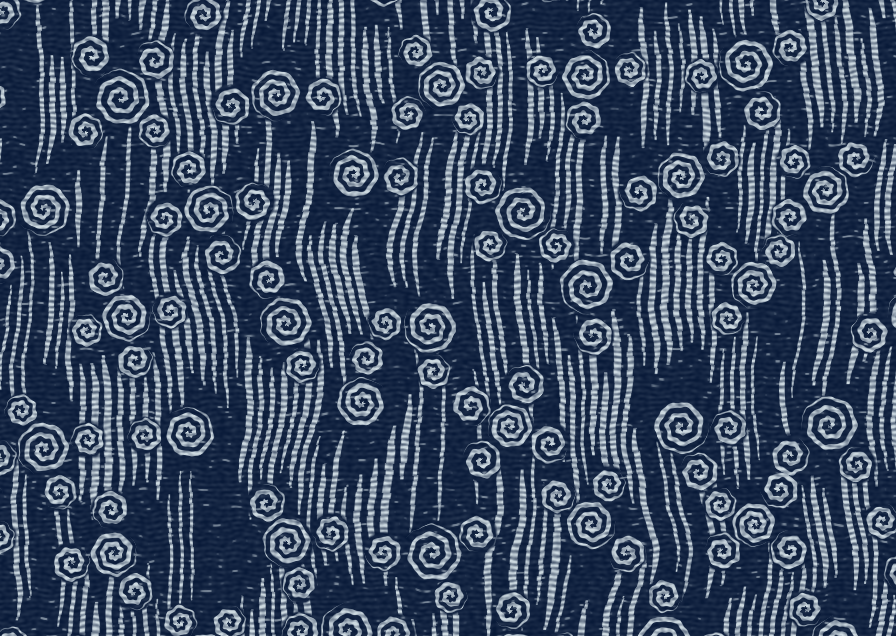
Give the GLSL for this pattern, as a WebGL 1 fragment shader.

```glsl
precision highp float;
// Indigo crinkled cloth with clusters of pale spirals between bundles of wavy stripes.
uniform vec2 u_resolution;

const float TAU = 6.2831853;
const vec3 NAVY = vec3(0.033, 0.10, 0.22);
const vec3 CHALK = vec3(0.80, 0.85, 0.88);
const vec2 CELL = vec2(0.125, 0.36);   // one bundle and one cluster
const float SLOTS = 7.0;               // stripe positions across a cell
const float THREAD = 0.0092;           // spacing of the crosswise threads

float hash(vec2 p) {
  vec3 q = fract(vec3(p.xyx) * 0.1031 + 0.137);
  q += dot(q, q.yzx + 33.33);
  return fract((q.x + q.y) * q.z);
}

vec2 gradient(vec2 cell) {
  float a = TAU * hash(cell);
  return vec2(cos(a), sin(a));
}

// Gradient noise, roughly -0.7 to 0.7
float noise(vec2 p) {
  vec2 i = floor(p), f = p - i;
  vec2 u = f * f * f * (f * (f * 6.0 - 15.0) + 10.0);
  vec2 e = vec2(1.0, 0.0);
  float low = mix(dot(gradient(i), f), dot(gradient(i + e), f - e), u.x);
  float high = mix(dot(gradient(i + e.yx), f - e.yx), dot(gradient(i + 1.0), f - 1.0), u.x);
  return mix(low, high, u.y);
}

// Alternate columns are staggered by half a cell
float columnShift(float column) {
  return CELL.y * (0.5 * mod(column, 2.0) + 0.14 * hash(vec2(column, 71.0)));
}

float stripes(vec2 p, float threadRow, float soft) {
  float column = floor(p.x / CELL.x);
  float y = p.y + columnShift(column);
  float row = floor(y / CELL.y);
  float along = y - row * CELL.y;
  float slot = floor(p.x / CELL.x * SLOTS);
  vec2 id = vec2(slot + 40.0, row + 9.0);

  // Each stripe has its own ends, width and ragged thread edges
  float start = 0.02 + 0.10 * hash(id + 3.1);
  float finish = CELL.y - 0.01 - 0.11 * hash(id + 17.7);
  float taper = smoothstep(start, start + 0.05, along)
              * (1.0 - smoothstep(finish - 0.04, finish, along));
  float halfWidth = mix(0.0026, 0.0056, hash(id + 29.3)) * (0.45 + 0.55 * taper);
  float ragged = 0.0022 * (hash(vec2(threadRow, slot)) - 0.5);
  float across = abs(p.x - (slot + 0.5) * CELL.x / SLOTS + ragged);
  float ends = smoothstep(start - soft, start + soft, along)
             * (1.0 - smoothstep(finish - soft, finish + soft, along));
  float present = step(0.16, hash(id + 53.9));
  return present * ends * (1.0 - smoothstep(halfWidth - soft, halfWidth + soft, across));
}

float spiral(vec2 d, float radius, float turns, float phase, float soft) {
  float angle = atan(d.y, d.x);
  float r = length(d) + 0.0011 * sin(7.0 * angle + phase * TAU);
  float pitch = radius / turns;
  float off = abs(fract(r / pitch - angle / TAU - phase) - 0.5) * pitch;
  float stroke = 1.0 - smoothstep(0.0037 - soft, 0.0037 + soft, off);
  return stroke * (1.0 - smoothstep(radius - soft, radius + soft, r));
}

// x: spiral strokes, y: cleared ground around them
vec2 clusters(vec2 p, float soft) {
  vec2 result = vec2(0.0);
  float home = floor(p.x / CELL.x);
  for (int i = -1; i <= 1; i++) {
    float column = home + float(i);
    float shift = columnShift(column);
    float nearest = floor((p.y + shift) / CELL.y + 0.5);
    vec2 id = vec2(column + 20.0, nearest + 5.0);
    vec2 jitter = 0.035 * (vec2(hash(id + 2.3), hash(id + 8.9)) - 0.5);
    vec2 center = vec2((column + 0.5) * CELL.x, nearest * CELL.y - shift) + jitter;
    float big = mix(0.034, 0.045, hash(id + 14.2));
    float swing = TAU * hash(id + 31.4);
    for (int k = 0; k < 5; k++) {
      float n = float(k);
      vec2 key = id + vec2(n * 13.7, n * 5.3);
      float satellite = step(0.5, n);
      float radius = mix(big, mix(0.025, 0.031, hash(key + 4.6)), satellite);
      float angle = swing + n * TAU / 4.0 + 0.5 * (hash(key + 6.1) - 0.5);
      float orbit = satellite * (big + radius + 0.004);
      vec2 d = p - center - orbit * vec2(cos(angle), sin(angle));
      float present = max(1.0 - satellite, step(0.36, hash(key + 9.4)));
      float handed = hash(key + 12.8) < 0.3 ? -1.0 : 1.0;
      float turns = mix(2.6, 1.9, satellite);
      float ink = spiral(d * vec2(handed, 1.0), radius, turns, hash(key + 22.5), soft);
      float clear = 1.0 - smoothstep(radius, radius + 0.006, length(d));
      result = max(result, present * vec2(ink, clear));
    }
  }
  return result;
}

void main() {
  vec2 p = gl_FragCoord.xy / u_resolution.y;
  float soft = max(0.0013, 0.6 / u_resolution.y);

  // Crinkled threads running across the cloth
  float threadY = p.y / THREAD + 0.8 * noise(p * vec2(28.0, 22.0));
  float ridge = 0.5 + 0.5 * cos(TAU * threadY);
  float grain = noise(p * vec2(110.0, 170.0));
  float dashes = noise(vec2(p.x * 65.0, floor(threadY + 0.5) * 3.37 + 0.4));

  // Stripes sway together, spirals only fray
  float sway = 0.040 * noise(p * vec2(3.0, 4.2) + 7.0) + 0.010 * noise(p * vec2(5.0, 11.0));
  float line = stripes(p + vec2(sway, 0.0), floor(threadY + 0.5), soft);
  vec2 fray = 0.0022 * vec2(noise(p * 95.0), noise(p * 95.0 + 41.0));
  vec2 curls = clusters(p + fray, soft);

  // Dyed ground with faint threads and a few bright flecks
  float ground = 0.025 + 0.11 * ridge * (0.55 + dashes) + 0.07 * grain;
  ground += 0.42 * smoothstep(0.24, 0.48, dashes) * smoothstep(0.5, 0.95, ridge);
  float lineTone = line * (1.0 - curls.y) * (0.50 + 0.48 * ridge + 0.30 * grain);
  float curlTone = curls.x * (0.68 + 0.24 * ridge + 0.45 * grain);
  float tone = max(ground, max(lineTone, curlTone));
  gl_FragColor = vec4(mix(NAVY, CHALK, clamp(tone, 0.0, 1.0)), 1.0);
}
```
